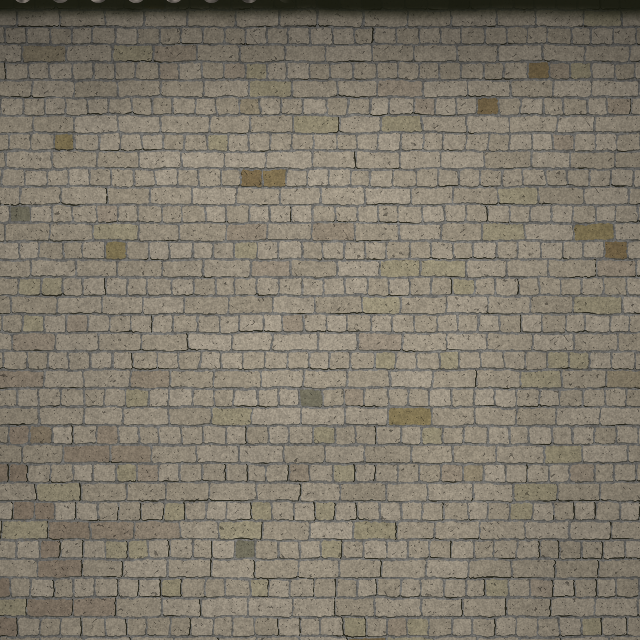
A WebGL 1 fragment shader for this texture:

```glsl
precision highp float;
// Weathered tan brick wall: alternating header and stretcher courses under dark eaves.
uniform vec2 u_resolution;

float hash(vec2 p) {
  vec3 q = fract(p.xyx * 0.1031);
  q += dot(q, q.yzx + 33.33);
  return fract((q.x + q.y) * q.z);
}

float noise(vec2 p) {
  vec2 i = floor(p), f = fract(p);
  f = f * f * (3.0 - 2.0 * f);
  return mix(mix(hash(i), hash(i + vec2(1, 0)), f.x),
             mix(hash(i + vec2(0, 1)), hash(i + vec2(1, 1)), f.x), f.y);
}

float roundBox(vec2 p, vec2 halfSize, float radius) {
  vec2 q = abs(p) - halfSize + radius;
  return length(max(q, 0.0)) + min(max(q.x, q.y), 0.0) - radius;
}

// Position of a vertical joint, shifted irregularly within its course
float joint(float col, float row) {
  return col + 0.15 * hash(vec2(col + 7.0, row + 61.0));
}

// at: nominal brick centre, so that each brick keeps one colour
vec3 brickColour(vec2 id, vec2 at) {
  float tone = hash(id + 13.0), kind = hash(id + 47.0);
  vec3 c = mix(vec3(0.555, 0.52, 0.455), vec3(0.60, 0.565, 0.505), tone);
  c = mix(c, vec3(0.53, 0.505, 0.39), 0.5 * step(0.93, kind));

  // Ochre, brown and olive strays, mostly in the upper half
  float stray = step(0.978 + 0.018 * smoothstep(0.3, 0.45, at.y), kind);
  vec3 strayColour = mix(vec3(0.43, 0.36, 0.25), vec3(0.50, 0.46, 0.32), tone);
  strayColour = mix(strayColour, vec3(0.40, 0.39, 0.33), step(0.75, tone));
  c = mix(c, strayColour, 0.85 * stray);

  // Reddish, worn bricks gather at the lower left
  float worn = smoothstep(0.32, 0.0, at.x) * smoothstep(0.5, 0.75, at.y);
  float red = step(0.96 - 0.4 * worn, hash(id + 83.0));
  return mix(c, vec3(0.46, 0.40, 0.34), red * (0.3 + 0.35 * worn));
}

void main() {
  vec2 uv = gl_FragCoord.xy / u_resolution;
  float pixel = 1.0 / min(u_resolution.x, u_resolution.y);
  vec2 wall = vec2(uv.x, 1.0 - uv.y);
  vec2 p = wall + 0.003 * (vec2(noise(wall * 38.0), noise(wall * 34.0 + 50.0)) - 0.5)
                + 0.0018 * (vec2(noise(wall * 140.0), noise(wall * 140.0 + 90.0)) - 0.5);

  // Courses grow slightly taller toward the ground
  float drop = p.y - 0.056;
  float course = 36.5 * drop - 2.0 * drop * drop + 0.5;
  float height = 1.0 / (36.5 - 4.0 * drop);
  float row = floor(course);
  float stretcher = mod(row, 2.0);
  float pitch = mix(0.0339, 0.0677, stretcher);

  // Brick between two shifted joints
  float start = hash(vec2(row + 5.0, 3.0)) + 2.0;
  float x = p.x / pitch + start;
  float col = floor(x);
  col -= step(x, joint(col, row));
  float left = joint(col, row), right = joint(col + 1.0, row);
  vec2 id = vec2(col, row + 20.0);
  vec2 q = vec2((x - 0.5 * (left + right)) * pitch, (fract(course) - 0.5) * height);
  vec2 halfSize = 0.5 * vec2((right - left) * pitch, height) - vec2(0.0012, 0.0016);
  halfSize -= 0.0007 * vec2(hash(id + 31.0), hash(id + 37.0));
  float d = roundBox(q, halfSize, 0.0028) + 0.0016 * (noise(wall * 260.0) - 0.5);
  float soft = max(0.0006, 0.5 * pixel);
  float brick = 1.0 - smoothstep(-soft, soft, d);

  // Surface: mottling, grain and small pits, sampled on a turned grid
  vec2 turned = mat2(0.8, 0.6, -0.6, 0.8) * wall;
  float grain = noise(turned * 520.0 + 40.0) - 0.5;
  float mottle = noise(turned * 190.0 + 20.0) - 0.5;
  vec2 centre = vec2((col + 0.5 - start) * pitch, 0.056 + row / 35.0);
  vec3 face = brickColour(id, centre) * (1.0 + 0.19 * grain + 0.11 * mottle);
  face *= 1.0 - 0.35 * smoothstep(0.84, 0.97, noise(turned * 310.0 + 70.0));
  vec3 mortar = vec3(0.435, 0.43, 0.415) * (1.0 + 0.28 * grain + 0.2 * mottle);
  vec3 colour = mix(mortar, face, brick);

  // Thin shade below bricks, opening into dark gaps along edges and sides
  float low = smoothstep(0.66, 0.84, wall.y);
  float line = 1.0 - smoothstep(0.0002, 0.0007 + soft, abs(d - 0.0007));
  float under = smoothstep(-0.0025, -0.0012, q.y - halfSize.y);
  float side = step(halfSize.x - 0.001, q.x) * step(0.96 - 0.42 * low, hash(id + 71.0));
  float flow = noise(wall * vec2(34.0, 70.0) + 9.0);
  float broken = smoothstep(0.64 - 0.12 * low, 0.82, flow);
  float shade = under * (0.12 + 0.3 * smoothstep(0.25, 0.6, flow));
  shade = max(shade, 0.88 * max(under * broken, side));
  shade = max(shade, 0.3 * step(halfSize.x - 0.001, q.x) * noise(wall * 75.0 + 30.0));
  colour = mix(colour, vec3(0.13, 0.125, 0.08), line * shade);

  // Broad light falloff and stains
  vec2 c = wall - vec2(0.50, 0.52);
  float light = 1.05 - 0.55 * c.x * c.x - 0.40 * c.y * c.y;
  light *= mix(0.76, 1.0, smoothstep(0.02, 0.22, wall.y));
  colour *= light * (0.95 + 0.10 * noise(wall * 7.0));

  // Eaves shadow with a few pale tile ends on the left
  float eave = 1.0 - smoothstep(0.010, 0.038, wall.y + 0.005 * noise(wall * 25.0));
  colour = mix(colour, vec3(0.09, 0.095, 0.055), 0.93 * eave);
  vec2 tile = vec2((fract(wall.x / 0.059 - 0.1) - 0.5) * 0.059, wall.y + 0.011);
  float tileEnd = 1.0 - smoothstep(0.015, 0.015 + 2.0 * soft, length(tile));
  tileEnd *= 1.0 - smoothstep(0.38, 0.46, wall.x);
  colour = mix(colour, vec3(0.46, 0.43, 0.41) * (0.5 + noise(wall * 150.0)), 0.8 * tileEnd);

  gl_FragColor = vec4(colour, 1.0);
}
```
